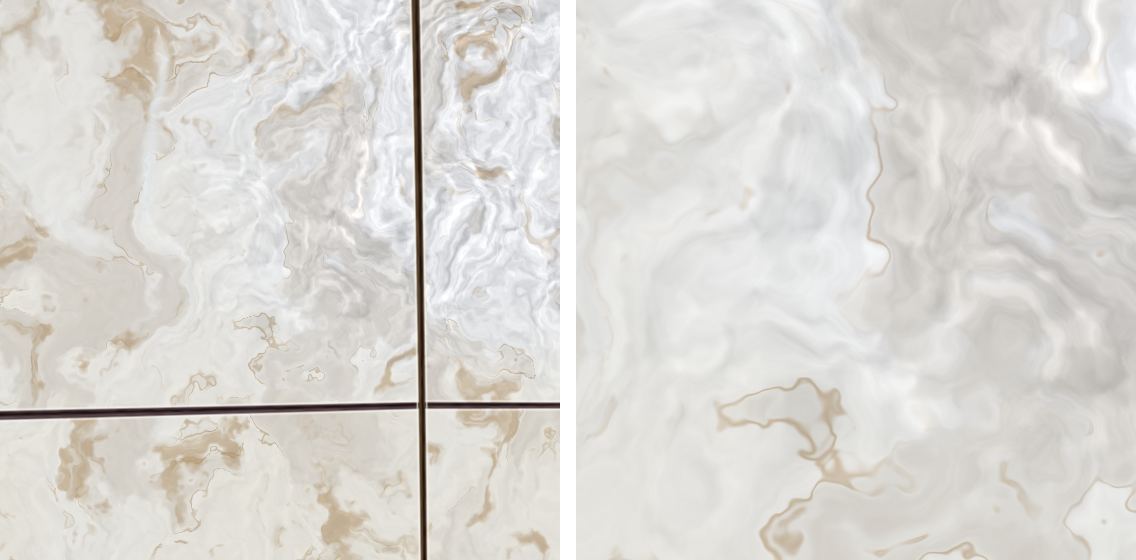
Left, the full canvas; right, a detail of the centre.
Give the GLSL for this texture, as a Shadertoy shader.

```glsl
#define JOINT_X 0.757
#define JOINT_Y 0.258
#define JOINT_WIDTH 0.0125
#define WHITE vec3(0.895, 0.895, 0.89)
#define CREAM vec3(0.885, 0.875, 0.835)
#define BEIGE vec3(0.815, 0.795, 0.76)
#define TAN vec3(0.69, 0.58, 0.43)
#define BROWN vec3(0.33, 0.25, 0.15)
#define PLUM vec3(0.32, 0.25, 0.27)
#define CORE vec3(0.12, 0.07, 0.07)
#define RELIEF 0.42

float hash(vec2 p) {
    return fract(sin(dot(p, vec2(127.1, 311.7))) * 43758.5453);
}

float noise(vec2 p) {
    vec2 i = floor(p), f = fract(p);
    f = f * f * (3.0 - 2.0 * f);
    return mix(mix(hash(i), hash(i + vec2(1, 0)), f.x),
               mix(hash(i + vec2(0, 1)), hash(i + vec2(1, 1)), f.x), f.y);
}

float fbm(vec2 p) {
    float sum = 0.0, amp = 0.52;
    for (int i = 0; i < 5; i++) {
        sum += amp * noise(p);
        p = mat2(1.6, 1.2, -1.2, 1.6) * p + 11.3;
        amp *= 0.5;
    }
    return sum;
}

// Cloudy stone with stained patches, broken veins and a pitted glaze
vec3 stone(vec2 uv, vec2 tile) {
    vec2 q = uv + tile * vec2(7.3, 4.1);
    vec2 warp = vec2(fbm(q * 7.0), fbm(q * 7.0 + 19.0)) - 0.5;
    vec2 flow = q * vec2(7.0, 4.0) + warp * 2.6;
    float body = fbm(flow);
    float upper = smoothstep(0.24, 0.55, uv.y);
    float gloss = smoothstep(0.2, 0.75, uv.x) * upper;

    // Stained column and pale streak running down the large tile
    float column = exp(-pow((uv.x - 0.2 + warp.x * 0.12) / 0.06, 2.0)) * upper;
    float streak = exp(-pow((uv.x - 0.278 + warp.x * 0.06) / 0.014, 2.0))
                 * smoothstep(0.55, 0.65, uv.y) * (1.0 - smoothstep(0.88, 0.95, uv.y));

    vec3 col = mix(CREAM, WHITE, clamp(0.35 + 0.5 * upper + 0.5 * gloss + warp.y, 0.0, 1.0));
    float stain = smoothstep(0.47, 0.62, body + 0.09 * column + 0.03 * gloss);
    col = mix(col, BEIGE, stain * 0.75);

    // Tan blotches and thin veins along the patch borders
    float blotch = smoothstep(0.59, 0.78, fbm(flow * vec2(2.0, 1.7) + 31.0) + 0.10 * column);
    float vein = 1.0 - smoothstep(0.0, 0.02, abs(body - 0.51));
    vein *= smoothstep(0.47, 0.68, fbm(q * 9.0 + 43.0) + 0.06 * column);
    col = mix(col, TAN, clamp(0.6 * blotch + 0.55 * vein, 0.0, 0.8));
    col = mix(col, vec3(0.89, 0.905, 0.91), streak * 0.8);

    // Slanted light over fine pits, strongest on the glossy side
    vec2 pit = q * vec2(36.0, 27.0) + warp * 9.0;
    float slope = fbm(pit) - fbm(pit + vec2(0.4, -0.35));
    col += RELIEF * slope * (0.16 + 0.75 * gloss);
    return col + vec3(-0.006, 0.0, 0.018) * gloss;
}

// Dark groove with a soft core and a bright bevel on both sides
vec3 groove(vec3 col, float dist, float width, vec3 tint, float along) {
    float aa = 0.75 / iResolution.y + 0.0008;
    float side = abs(dist);
    float bevel = exp(-pow((side - width * 0.5 - 0.0025) / 0.002, 2.0));
    col = mix(col, vec3(0.97, 0.955, 0.93), bevel * 0.65);
    float wear = noise(vec2(along * 60.0, dist * 300.0)) - 0.5;
    float depth = 1.0 - smoothstep(0.0, width * 0.38, abs(dist - width * 0.12));
    vec3 fill = mix(tint, CORE, depth * 0.9) + wear * 0.08;
    return mix(col, fill, 1.0 - smoothstep(-aa, aa, side - width * 0.5));
}

void mainImage(out vec4 fragColor, in vec2 fragCoord) {
    vec2 uv = fragCoord / iResolution.xy;

    // Joints lean slightly, and the level one flattens past the crossing
    float jointX = JOINT_X - 0.015 * uv.y + 0.004 * uv.y * (1.0 - uv.y);
    float jointY = JOINT_Y + 0.018 * min(uv.x / 0.753, 1.0);
    vec2 dist = uv - vec2(jointX, jointY);

    vec3 col = stone(uv, step(0.0, dist));
    col = groove(col, dist.y, JOINT_WIDTH * mix(1.25, 0.8, uv.x), PLUM, uv.x);
    col = groove(col, dist.x, JOINT_WIDTH * mix(0.85, 1.1, uv.y), BROWN, uv.y);
    fragColor = vec4(clamp(col, 0.0, 1.0), 1.0);
}
```
